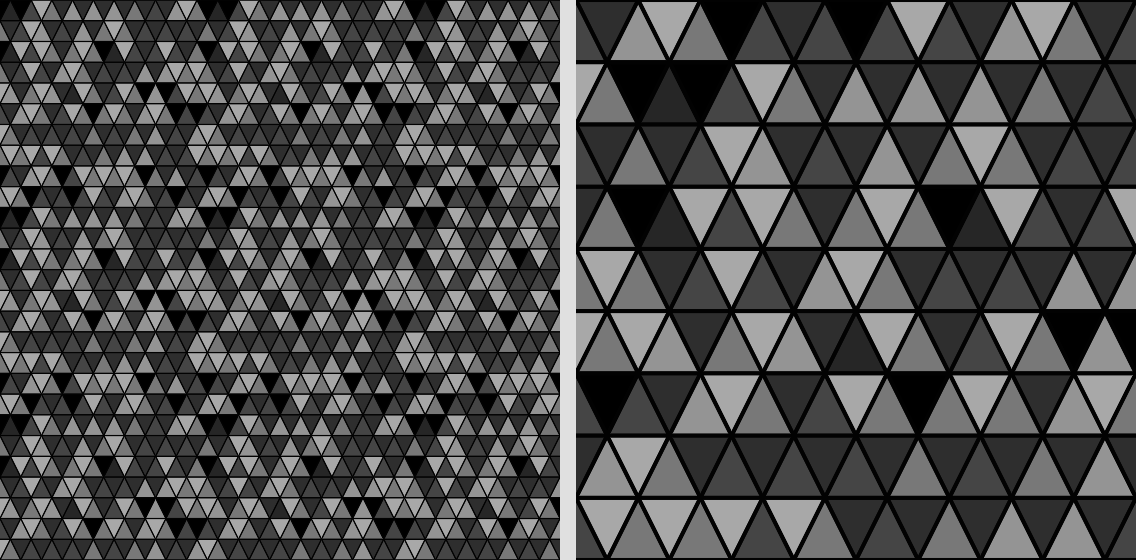
Left: the whole. Right: its middle third, enlarged.
Give the GLSL for this pattern, as a WebGL 2 fragment shader.

```glsl
#version 300 es
precision highp float;
// Draws rows of outlined grey triangles whose random shades repeat every ten cells.

uniform vec2 u_resolution;
out vec4 fragColor;

const float CELLS = 27.0;       // triangle pairs across, and rows down
const float PERIOD = 10.0;      // cells before the shades repeat
const float LINE_WIDTH = 0.068; // in cells
const float LINE_SHADE = 0.008;

// Integer hash of a cell and a salt, from 0 to 1.
float hash(vec2 cell, float salt) {
    uvec3 q = uvec3(cell.x, cell.y, salt) * uvec3(1597u, 3571u, 7919u);
    uint n = q.x ^ (q.y << 7) ^ (q.z << 13);
    n = (n ^ (n >> 15)) * 73244475u;
    n = (n ^ (n >> 15)) * 73244475u;
    n ^= n >> 16;
    return float(n & 65535u) / 65536.0;
}

// Uniform tone rank; some cells share the rank of their 2 by 2 block.
float toneRank(vec2 cell) {
    bool clustered = hash(cell, 2.0) < 0.25;
    return clustered ? hash(floor(cell * 0.5), 3.0) : hash(cell, 1.0);
}

// Downward triangles are black, dark or pale.
float downShade(vec2 cell) {
    float rank = toneRank(cell);
    return rank < 0.18 ? 0.0 : rank < 0.68 ? 0.18 : 0.66;
}

// Upward triangles often follow the tone of the cell's downward one.
float upShade(vec2 cell) {
    float rank = hash(cell, 4.0) < 0.55 ? toneRank(cell) : hash(cell, 5.0);
    return rank < 0.08 ? 0.15 : rank < 0.50 ? 0.27 : rank < 0.67 ? 0.58 : 0.47;
}

void main() {
    vec2 uv = gl_FragCoord.xy / u_resolution;
    vec2 p = vec2(uv.x, 1.0 - uv.y) * CELLS;

    // Alternate rows shift by half a cell.
    float row = floor(p.y);
    float depth = p.y - row;
    float along = p.x - 0.5 * mod(row, 2.0);

    // Signed distance to the slanted sides, negative in a downward triangle.
    float center = floor(along + 0.5);
    float slant = (abs(along - center) - 0.5 * (1.0 - depth)) / length(vec2(1.0, 0.5));
    bool pointsDown = slant < 0.0;

    // Shade of the triangle, wrapped to the repeating block.
    float column = pointsDown ? center : floor(along);
    vec2 cell = mod(vec2(column, row), PERIOD);
    float shade = pointsDown ? downShade(cell) : upShade(cell);

    // Dark outlines along all three sides.
    float edge = min(abs(slant), min(depth, 1.0 - depth));
    float pixel = CELLS / min(u_resolution.x, u_resolution.y);
    float halfLine = 0.5 * LINE_WIDTH;
    float fill = smoothstep(halfLine - 0.5 * pixel, halfLine + 0.5 * pixel, edge);
    fragColor = vec4(vec3(mix(LINE_SHADE, shade, fill)), 1.0);
}
```
